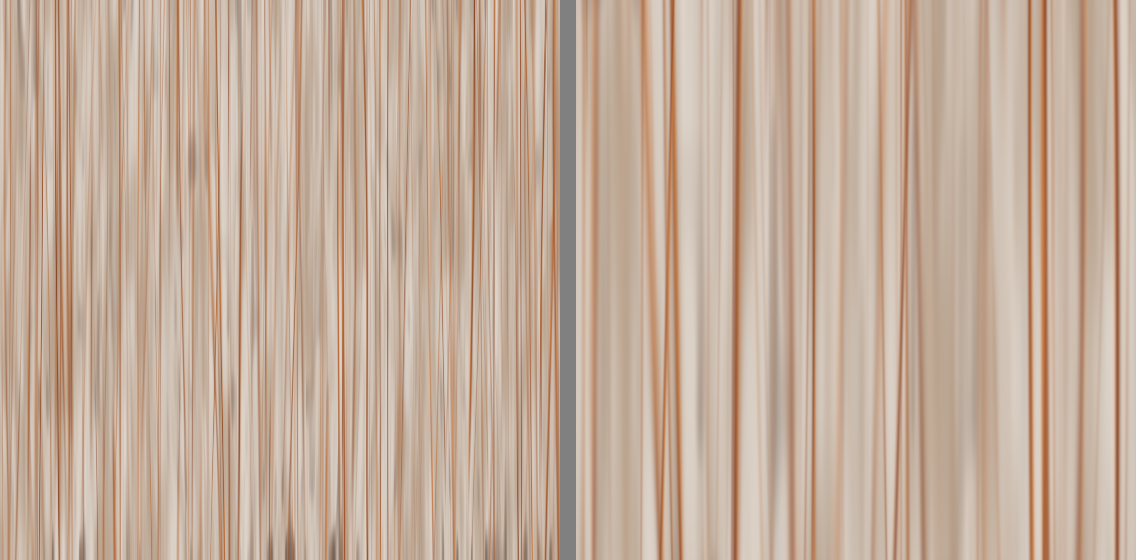
Left: the whole. Right: its middle third, enlarged.
A Shadertoy shader for this texture:

```glsl
const vec3 PALE = vec3(0.845, 0.805, 0.765);
const vec3 BEIGE = vec3(0.735, 0.655, 0.580);
const vec3 SMUDGE = vec3(0.42, 0.35, 0.31);
const vec3 RUST = vec3(0.52, 0.26, 0.15);
const vec3 ORANGE = vec3(0.77, 0.47, 0.25);
const vec3 TAN = vec3(0.70, 0.53, 0.43);

const int LAYERS = 7;
const float FIBRES_PER_LAYER = 36.0;
const float THIN = 0.0009;
const float THICK = 0.0024;
const float TILT = 0.026;
const float BEND = 0.008;
const float SMUDGE_AMOUNT = 0.45;
const float ROOT_HEIGHT = 0.18;

// Integer hash: two values from 0 to 1 per cell and seed
vec2 hash2(vec2 cell, int seed) {
    uvec2 v = uvec2(ivec2(cell)) * 1664525u + uint(seed) * 74759u + 10139u;
    v.x += v.y * 1664525u;
    v.y += v.x * 1664525u;
    v ^= v >> 16u;
    v.x += v.y * 1664525u;
    v.y += v.x * 1664525u;
    v ^= v >> 16u;
    return vec2(v & 65535u) / 65535.0;
}

float noise(vec2 p, int seed) {
    vec2 i = floor(p), f = fract(p);
    f = f * f * (3.0 - 2.0 * f);
    float low = mix(hash2(i, seed).x, hash2(i + vec2(1, 0), seed).x, f.x);
    float high = mix(hash2(i + vec2(0, 1), seed).x, hash2(i + vec2(1, 1), seed).x, f.x);
    return mix(low, high, f.y);
}

// Soft, blurred streaks behind the fibres
vec3 background(vec2 p) {
    p.x += 0.012 * (noise(p * vec2(9.0, 2.5), 1) - 0.5);
    float tone = 0.40 * noise(p * vec2(55.0, 2.5), 2)
               + 0.35 * noise(p * vec2(120.0, 5.0), 3)
               + 0.25 * noise(p * vec2(230.0, 9.0), 4);
    vec3 color = mix(BEIGE, PALE, smoothstep(0.22, 0.72, tone));

    // Dark gaps, stronger near the roots
    float root = 1.0 - smoothstep(0.0, ROOT_HEIGHT, p.y);
    float gap = noise(p * vec2(140.0, 7.0), 5) * (0.6 + 0.4 * noise(p * vec2(30.0, 3.0), 6));
    float dark = smoothstep(0.58 - 0.10 * root, 0.95, gap);
    return mix(color, SMUDGE, dark * (SMUDGE_AMOUNT + 0.45 * root));
}

// Lays one fibre over the color
vec3 addFibre(vec3 color, vec2 p, float cell, int layer, float pixel) {
    vec2 id = vec2(cell, float(layer));
    vec2 place = hash2(id, 11);
    vec2 form = hash2(id, 12);
    vec2 look = hash2(id, 13);

    // Nearly straight centre line
    float lean = place.y - 0.5;
    float center = (cell + place.x) / FIBRES_PER_LAYER;
    center += TILT * 2.0 * lean * abs(lean) * 2.0 * (p.y - 0.5);
    center += BEND * (noise(vec2(cell, p.y * 1.6), 20 + layer) - 0.5);

    // Width, kept from falling below a pixel
    float along = noise(vec2(cell * 3.0, p.y * 4.0), 40 + layer);
    float width = mix(THIN, THICK, form.x * form.x) * (0.7 + 0.6 * along);
    float drawn = max(width, 0.6 * pixel);
    float across = (p.x - center) / drawn;

    // Strength fades in and out along the length
    float reach = noise(vec2(cell * 5.0, p.y * 2.2), 60 + layer);
    float strength = mix(0.10, 1.0, form.y * form.y) * smoothstep(0.05, 0.6, reach);
    float cover = exp(-across * across) * strength * width / drawn;

    // One lit side, one shaded side
    float side = look.x < 0.5 ? -1.0 : 1.0;
    float light = smoothstep(-1.1, 1.1, across * side + 1.6 * (along - 0.5) + look.y - 0.5);
    vec3 fibre = mix(RUST, ORANGE, light);
    fibre = mix(fibre, TAN, 0.65 * (1.0 - form.y));
    return mix(color, fibre, cover);
}

void mainImage(out vec4 fragColor, in vec2 fragCoord) {
    vec2 p = fragCoord / iResolution.y;
    float pixel = 1.0 / iResolution.y;
    vec3 color = background(p);

    for (int layer = 0; layer < LAYERS; layer++) {
        float cell = floor(p.x * FIBRES_PER_LAYER);
        for (float k = -1.0; k <= 1.0; k++) {
            color = addFibre(color, p, cell + k, layer, pixel);
        }
    }

    // Fine grain of hairs over everything
    float hair = noise(p * vec2(300.0, 4.0), 90) - 0.5;
    color *= 1.0 + 0.07 * hair;
    fragColor = vec4(color, 1.0);
}
```
